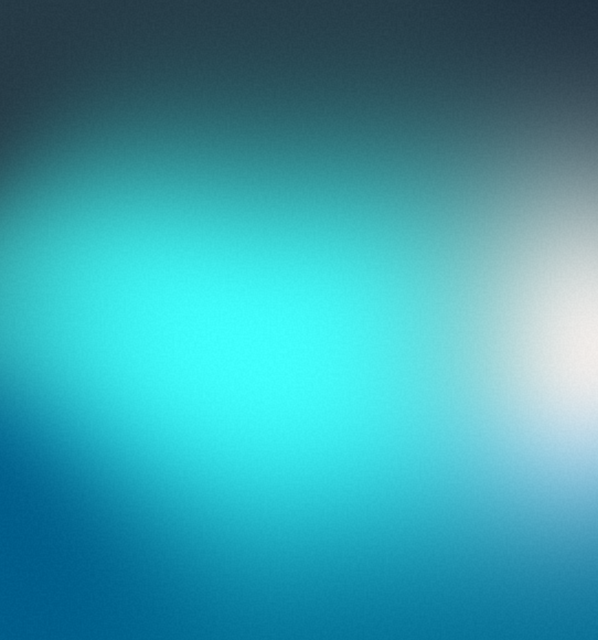
Reproduce this background procedurally as a Shadertoy shader.

```glsl
vec2 hashGradient(vec2 cell) {
    vec3 h = fract(cell.xyx * vec3(0.1031, 0.1030, 0.0973));
    h += dot(h, h.yzx + 33.33);
    float angle = 6.2832 * fract((h.x + h.y) * h.z);
    return vec2(cos(angle), sin(angle));
}

float gradientNoise(vec2 p) {
    vec2 i = floor(p), f = p - i;
    vec2 u = f * f * f * (f * (f * 6.0 - 15.0) + 10.0);
    vec2 e = vec2(1.0, 0.0);
    float low = mix(dot(hashGradient(i), f),
                    dot(hashGradient(i + e.xy), f - e.xy), u.x);
    float high = mix(dot(hashGradient(i + e.yx), f - e.yx),
                     dot(hashGradient(i + e.xx), f - e.xx), u.x);
    return mix(low, high, u.y);
}

// Soft bell with a slightly flattened top
float bell(float d, float radius, float power) {
    return exp(-pow(abs(d) / radius, power));
}

void mainImage(out vec4 fragColor, in vec2 fragCoord) {
    vec2 uv = fragCoord / iResolution.xy;

    // Slate above, deep blue below
    vec3 slate = mix(vec3(0.15, 0.23, 0.275), vec3(0.115, 0.18, 0.235),
                     smoothstep(0.6, 1.0, uv.x));
    vec3 blue = mix(vec3(0.0, 0.365, 0.54), vec3(0.0, 0.41, 0.565),
                    smoothstep(0.0, 0.4, uv.x));
    vec3 color = mix(blue, slate, smoothstep(0.3, 0.62, uv.y));

    // Cyan glow, narrower and higher toward the left edge
    float left = 1.0 - min(uv.x / 0.5, 1.0);
    float centerY = 0.535 - 0.09 * smoothstep(0.0, 0.5, uv.x);
    float radiusY = 0.315 - 0.135 * left * left;
    float cyan = bell(uv.x - 0.42, uv.x < 0.42 ? 0.55 : 0.52, 2.5)
               * bell(uv.y - centerY, radiusY, 2.5);
    color = mix(color, vec3(0.25, 0.995, 0.99), cyan);

    // Pale glow at the right edge, cooler underneath
    vec3 pale = mix(vec3(0.88, 0.92, 1.0), vec3(0.94, 0.925, 0.915),
                    smoothstep(0.2, 0.45, uv.y));
    float white = bell(uv.x - 1.0, 0.245, 2.0)
                * bell(uv.y - 0.45, uv.y > 0.45 ? 0.29 : 0.26, 2.1);
    color = mix(color, pale, white);

    // Fine film grain
    vec2 grainPos = fragCoord / iResolution.y;
    color += 0.022 * gradientNoise(grainPos * 290.0)
           + 0.012 * gradientNoise(grainPos * 137.0 + 19.7);

    fragColor = vec4(clamp(color, 0.0, 1.0), 1.0);
}
```
